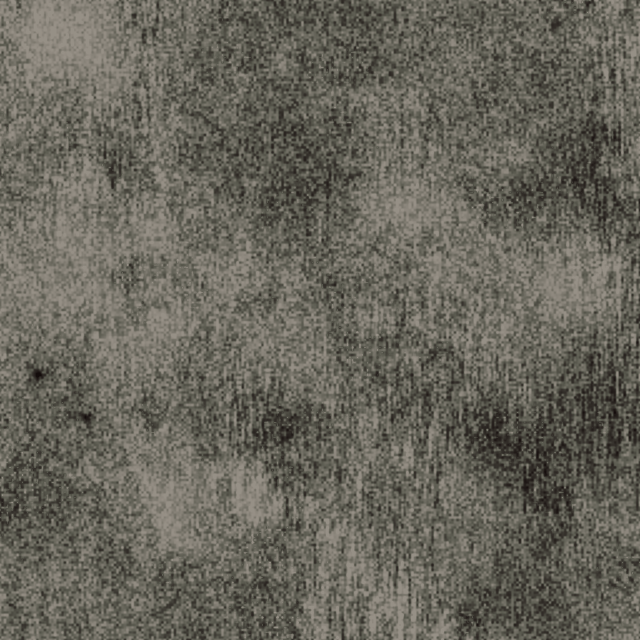
Give the GLSL for this texture, as a Shadertoy shader.

```glsl
// Weathered grey-green concrete with soft stains, vertical scratches and fine grit.
#define BASE_TONE 0.437
#define BLOTCH_SCALE 5.0
#define BLOTCH_CONTRAST 0.48
#define STAIN_SCALE 9.0
#define STAIN_DEPTH 0.11
#define GRAIN_CELLS 256.0
#define GRAIN_CONTRAST 0.31
#define STREAK_CONTRAST 0.20
#define FRAY 0.022
#define DARK vec3(0.200, 0.183, 0.163)
#define MID vec3(0.355, 0.355, 0.312)
#define LIGHT vec3(0.590, 0.563, 0.525)

float hash(vec2 p) {
    vec3 q = fract(vec3(p.xyx) * 0.1031);
    q += dot(q, q.yzx + 33.33);
    return fract((q.x + q.y) * q.z);
}

float noise(vec2 p) {
    vec2 cell = floor(p), f = fract(p);
    f = f * f * (3.0 - 2.0 * f);
    float low = mix(hash(cell), hash(cell + vec2(1, 0)), f.x);
    float high = mix(hash(cell + vec2(0, 1)), hash(cell + vec2(1, 1)), f.x);
    return mix(low, high, f.y);
}

float fbm(vec2 p) {
    float sum = 0.0, weight = 0.5, total = 0.0;
    for (int i = 0; i < 5; i++) {
        sum += weight * noise(p);
        total += weight;
        weight *= 0.6;
        p = mat2(0.8, 0.6, -0.6, 0.8) * p * 2.03 + 17.3;
    }
    return sum / total;
}

// Thin vertical scratches: fine short ones over a few longer ones.
float streaks(vec2 uv) {
    float fine = noise(uv * vec2(250.0, 34.0) + 41.0) - 0.5;
    float coarse = noise(uv * vec2(150.0, 9.0) + 83.0) - 0.5;
    return 0.75 * fine + 0.4 * coarse;
}

// Small round pits, each a black core in a soft halo.
float pits(vec2 uv) {
    float depth = 0.0;
    for (int i = 0; i < 2; i++) {
        float k = float(i);
        vec2 centre = vec2(0.06, 0.414) + k * vec2(0.076, -0.067);
        float d = length(uv - centre) / (1.0 - 0.25 * k);
        depth += 0.16 * exp(-d * d * 1800.0) + 0.2 * smoothstep(0.011, 0.003, d);
    }
    return depth;
}

vec3 concreteColour(float tone) {
    vec3 shade = mix(DARK, MID, clamp((tone - 0.20) / 0.155, -0.8, 1.0));
    return shade + (LIGHT - MID) * clamp((tone - 0.355) / 0.235, 0.0, 1.0);
}

void mainImage(out vec4 fragColor, in vec2 fragCoord) {
    vec2 uv = fragCoord / iResolution.y;

    // Blotches and stains, with edges frayed along the vertical
    float shift = noise(uv * vec2(190.0, 5.0) + 11.0) - 0.5;
    vec2 frayed = uv + vec2(0.0, FRAY * shift);
    float blotch = fbm(frayed * BLOTCH_SCALE + vec2(3.7, 9.2)) - 0.5;
    float stain = smoothstep(0.55, 0.75, fbm(frayed * STAIN_SCALE + vec2(61.0, 27.0)));

    // Scratches gather in patches
    float patchMask = smoothstep(0.42, 0.68, fbm(uv * vec2(5.0, 3.0) + 52.0));
    float streak = streaks(uv) * mix(0.4, 1.7, patchMask);

    // Grit, slightly drawn out along the scratches and calmer on pale areas
    float grain = noise(uv * GRAIN_CELLS + 7.0) - 0.5;
    grain += 0.45 * (noise(uv * GRAIN_CELLS * vec2(1.0, 0.5) + 131.0) - 0.5);
    grain *= 1.0 - 0.35 * smoothstep(0.05, 0.22, blotch);
    float speck = smoothstep(0.72, 0.95, noise(uv * GRAIN_CELLS + 211.0));

    float tone = BASE_TONE + BLOTCH_CONTRAST * blotch - STAIN_DEPTH * stain;
    tone += STREAK_CONTRAST * streak + GRAIN_CONTRAST * grain;
    tone += 0.15 * speck * stain - pits(uv);

    // Soft limits at both ends
    tone -= 0.4 * max(tone - 0.54, 0.0);
    tone += 0.4 * max(0.22 - tone, 0.0);

    fragColor = vec4(concreteColour(tone), 1.0);
}
```
